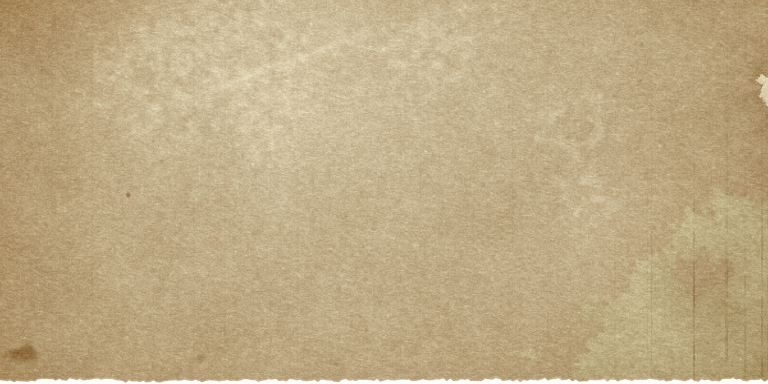
A Shadertoy shader for this texture:

```glsl
// Aged tan paper with fibrous grain, worn pale areas, a water stain,
// ruled vertical creases, small specks and a torn lower edge.
// One tone value is built from layered noise and then mapped to colour.

const vec3 DARK_TAN = vec3(0.65, 0.55, 0.39);
const vec3 PALE_TAN = vec3(0.83, 0.773, 0.642);
const vec3 RUST_TINT = vec3(0.016, -0.002, -0.020);
const vec3 OLIVE_TINT = vec3(-0.008, 0.005, -0.016);
const vec3 BACKDROP = vec3(1.0, 0.99, 0.99);

float hash(vec2 p) {
    vec3 q = fract(p.xyx * vec3(0.1031, 0.1030, 0.0973));
    q += dot(q, q.yzx + 33.33);
    return fract((q.x + q.y) * q.z);
}

float noise(vec2 p) {
    vec2 cell = floor(p), f = fract(p);
    f = f * f * (3.0 - 2.0 * f);
    float low = mix(hash(cell), hash(cell + vec2(1, 0)), f.x);
    float high = mix(hash(cell + vec2(0, 1)), hash(cell + vec2(1, 1)), f.x);
    return mix(low, high, f.y);
}

// Fractal noise centred on zero
float fbm(vec2 p) {
    float sum = 0.0, gain = 0.5;
    for (int i = 0; i < 6; i++) {
        sum += gain * (noise(p) - 0.5);
        p = mat2(0.8, 0.6, -0.6, 0.8) * p * 2.03 + 17.3;
        gain *= 0.5;
    }
    return sum;
}

float glow(vec2 p, vec2 centre, vec2 radius) {
    vec2 d = (p - centre) / radius;
    return exp(-dot(d, d));
}

float segmentDistance(vec2 p, vec2 a, vec2 b) {
    vec2 ab = b - a;
    return length(p - a - ab * clamp(dot(p - a, ab) / dot(ab, ab), 0.0, 1.0));
}

float disc(vec2 p, vec2 centre, float radius, float blur) {
    return 1.0 - smoothstep(radius - blur, radius + blur, length(p - centre));
}

// Short, nearly level fibres over fine grit
float paperGrain(vec2 p) {
    vec2 slanted = vec2(p.x, p.y + 0.12 * p.x + 0.014 * noise(p * 28.0));
    float fibres = noise(slanted * vec2(85.0, 225.0)) - 0.5;
    float grit = noise(p * vec2(300.0, 365.0) + 90.0) - 0.5;
    float flecks = smoothstep(0.78, 0.92, noise(slanted * vec2(100.0, 230.0) + 40.0));
    return 0.28 * fibres + 0.42 * grit + 0.20 * flecks;
}

// Darkening that gathers near the sheet borders
float borderShade(vec2 p, float width) {
    float sides = 0.44 * exp(-p.x * 4.5) + 0.34 * exp(-(width - p.x) * 4.0);
    float ends = 0.12 * exp(-(1.0 - p.y) * 18.0) + 0.22 * exp(-p.y * 10.0);
    return sides + ends;
}

// Thin broken creases at regular spacing
float creases(vec2 p, float spacing, float halfWidth) {
    float column = floor(p.x / spacing);
    float x = (fract(p.x / spacing) - 0.3 - 0.4 * hash(vec2(column, 4.0))) * spacing;
    float line = 1.0 - smoothstep(0.2 * halfWidth, halfWidth, abs(x));
    return line * smoothstep(0.15, 0.65, noise(vec2(column * 7.0, p.y * 24.0)));
}

// Tiny specks, one candidate per grid cell
float specks(vec2 p, float cells, float share) {
    vec2 q = p * cells, id = floor(q);
    vec2 centre = 0.2 + 0.6 * vec2(hash(id + 11.0), hash(id + 27.0));
    float size = 0.03 + 0.05 * hash(id + 43.0);
    return step(1.0 - share, hash(id)) * disc(fract(q), centre, size, 0.04);
}

void mainImage(out vec4 fragColor, in vec2 fragCoord) {
    vec2 p = fragCoord / iResolution.y;
    float width = iResolution.x / iResolution.y;
    float pixel = 1.0 / iResolution.y;
    float cloud = fbm(p * 2.6 + 3.0);
    float ragged = fbm(p * 7.0 + 31.0);
    float scuff = fbm(p * 48.0 + 12.0);

    // Broad light, mottling and border shade
    float shade = borderShade(p, width) * (1.0 + 1.5 * cloud);
    shade += 0.30 * glow(p, vec2(0.05, 0.98), vec2(0.25, 0.15));
    float tone = 0.53 + 0.38 * glow(p, vec2(0.84, 0.82), vec2(0.62, 0.45));
    tone += 0.42 * cloud + 0.30 * ragged + 0.22 * scuff - shade;

    // Worn pale patches with ragged borders and a faint diagonal fold
    float wornField = glow(p, vec2(0.52, 0.83), vec2(0.28, 0.24))
        + 0.6 * glow(p, vec2(1.12, 0.88), vec2(0.18, 0.18))
        + 0.7 * glow(p, vec2(1.50, 0.60), vec2(0.13, 0.18));
    float worn = smoothstep(0.40, 0.60, wornField + 0.9 * ragged + 0.5 * scuff);
    tone += worn * (0.07 + 0.50 * scuff);
    float fold = segmentDistance(p + 0.02 * ragged, vec2(0.40, 0.71), vec2(0.95, 0.91));
    tone += 0.26 * exp(-fold * 95.0) * (0.5 + noise(p * 30.0));

    // Water stain with a darker tide line
    float tide = dot(p - vec2(1.77, 0.33), vec2(0.62, -0.78)) + 0.42 * ragged + 0.14 * scuff;
    float stain = smoothstep(-0.015, 0.030, tide);
    tone += 0.15 * stain - 0.15 * (1.0 - stain) * exp(min(tide, 0.0) * 22.0);
    tone -= 0.20 * stain * smoothstep(-0.06, 0.20, fbm(p * 5.0 + 70.0));

    // Creases, strongest low on the right
    float creaseArea = 0.07 + 0.28 * smoothstep(1.5, 1.85, p.x) * (1.0 - smoothstep(0.2, 0.7, p.y));
    tone -= creaseArea * creases(p, 0.092, 0.0032);
    tone -= 0.6 * creaseArea * creases(p + 3.03, 0.061, 0.0028);

    // Specks, soft blots and a dark lower corner
    tone -= 0.35 * specks(p, 13.0, 0.06) - 0.30 * specks(p + 5.0, 22.0, 0.07);
    tone -= 0.90 * disc(p, vec2(0.334, 0.492), 0.006, 0.003);
    tone -= 0.30 * disc(p, vec2(0.525, 0.068), 0.012, 0.008);
    tone -= 0.20 * disc(p, vec2(0.590, 0.130), 0.011, 0.008);
    tone -= 0.65 * disc(p + 0.22 * ragged, vec2(0.04, 0.055), 0.032, 0.014);

    // Chipped pale spot in a brown ring on the right border
    float chip = length((p - vec2(width + 0.005, 0.745)) * vec2(1.0, 0.7)) + 0.12 * ragged + 0.05 * scuff;
    float chipFill = 1.0 - smoothstep(0.030, 0.038, chip);
    tone -= 0.50 * (1.0 - chipFill) * exp(-max(chip - 0.03, 0.0) * 36.0);
    tone = mix(tone, 1.15, chipFill) + paperGrain(p);

    // Map tone to paper colours with local tints
    vec3 paper = mix(DARK_TAN, PALE_TAN, clamp(tone, -1.2, 1.4));
    paper += RUST_TINT * clamp(1.6 * shade, 0.0, 1.0) * (1.0 - stain);
    paper += OLIVE_TINT * stain;

    // Torn lower edge with a thin pale lip
    float tear = 0.010 + 0.010 * fbm(vec2(p.x * 22.0, 8.0)) + 0.007 * (noise(vec2(p.x * 110.0, 2.0)) - 0.5);
    paper = mix(paper, PALE_TAN, 0.4 * (1.0 - smoothstep(0.002, 0.006, p.y - tear)));
    float sheet = smoothstep(-0.7 * pixel, 0.7 * pixel, p.y - tear);
    fragColor = vec4(mix(BACKDROP, paper, sheet), 1.0);
}
```
